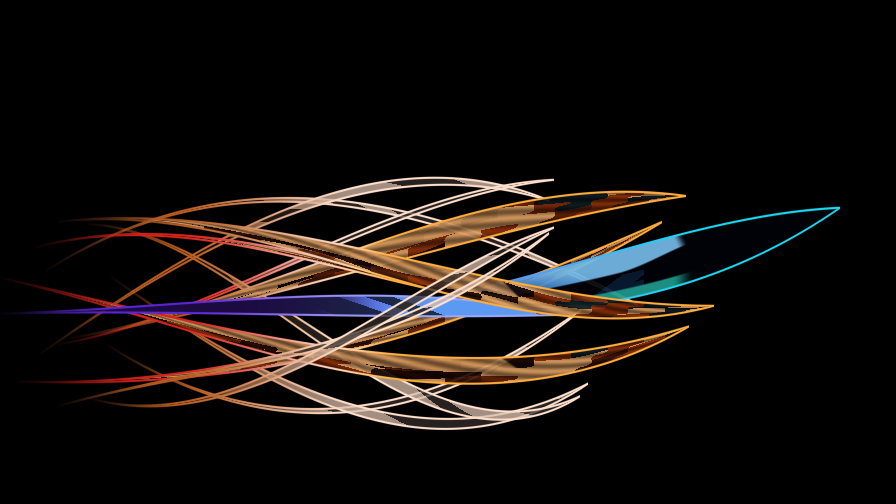
This background is drawn by a WebGL 1 fragment shader. Its source:

```glsl
precision highp float;
uniform vec2 u_resolution;

const vec3 RED = vec3(0.85, 0.13, 0.1);
const vec3 COPPER = vec3(0.72, 0.36, 0.13);
const vec3 CREAM = vec3(1.0, 0.88, 0.8);
const vec3 GOLD = vec3(1.0, 0.68, 0.24);
const vec3 VIOLET = vec3(0.36, 0.14, 0.85);
const vec3 SKY = vec3(0.36, 0.6, 0.95);
const vec3 CYAN = vec3(0.1, 0.85, 0.95);

float hash(vec2 c) {
  return fract(sin(dot(c, vec2(127.1, 311.7))) * 4375.85);
}

// Cubic passing through four heights at t = 0, 1/3, 2/3 and 1
float cubic(float t, vec4 h) {
  float a = 3.0 * t - 1.0, b = 3.0 * t - 2.0, c = 1.0 - t;
  return dot(h, vec4(0.5 * a * b * c, -4.5 * t * b * c, 4.5 * t * a * c, 0.5 * t * a * b));
}

// Signed distance to the spine, half width, and position along the strand
vec3 ribbon(vec2 p, vec2 span, vec4 h, float width) {
  float len = span.y - span.x;
  float t = (p.x - span.x) / len;
  float y = cubic(t, h);
  float slope = (cubic(t + 0.005, h) - y) / (0.005 * len);
  float halfWidth = width * max(6.75 * t * t * (1.0 - t), 0.0);
  return vec3((p.y - y) * inversesqrt(1.0 + slope * slope), halfWidth, t);
}

float inside(float t) {
  return step(0.0, t) * step(t, 1.0);
}

float outline(vec3 r, float px) {
  float d = abs(abs(r.x) - r.y) - 0.014;
  float fade = smoothstep(-0.03, 0.22, r.z);
  return (1.0 - smoothstep(-0.5 * px, px, d)) * fade * inside(r.z);
}

float body(vec3 r, float px) {
  return smoothstep(-px, px, r.y - abs(r.x)) * smoothstep(0.01, 0.04, r.y) * inside(r.z);
}

vec3 tint(float x, vec3 tail, vec3 tip) {
  vec3 c = mix(tail, CREAM, smoothstep(3.0, 6.5, x));
  return mix(c, tip, smoothstep(5.7, 7.2, x));
}

// Thin pale strand
void strand(inout vec3 col, vec2 p, float px, vec2 span, vec4 h, float width, vec3 tail) {
  vec3 r = ribbon(p, span, h, width);
  vec3 c = tint(p.x, tail, CREAM);
  float glint = step(0.45, hash(vec2(floor(p.x * 1.7 + r.x * 5.0), h.x)));
  col = mix(col, c * mix(0.2, 0.85, glint), 0.75 * body(r, px));
  col = mix(col, c, outline(r, px));
}

// Broad glass blade with bent facets
void blade(inout vec3 col, vec2 p, float px, vec2 span, vec4 h, float width, vec3 tail) {
  vec3 r = ribbon(p, span, h, width);
  float u = r.x / max(r.y, 0.001);
  float bend = p.x * 1.6 - u * 0.5 + 0.15 * sin(p.x * 9.0 + u * 4.0);
  float k = hash(vec2(floor(bend), floor(u * 1.5 + 0.4 * sin(p.x * 2.0)) + h.x));
  vec3 glass = mix(vec3(0.1, 0.03, 0.01), vec3(0.5, 0.17, 0.03), smoothstep(0.2, 0.5, k));
  float tan1 = step(-0.1, u) * smoothstep(9.3, 9.2, p.x + u * 0.3);
  glass = mix(glass, vec3(0.78, 0.56, 0.34), max(step(0.68, k), tan1 * 0.9));
  glass = mix(glass, vec3(0.05, 0.1, 0.12), step(9.6, p.x) * step(k, 0.25));
  glass *= 0.85 + 0.25 * sin(u * 7.0 + p.x * 5.0);
  col = mix(col, glass, 0.92 * body(r, px));
  col = mix(col, tint(p.x, tail, GOLD), outline(r, px));
}

// Violet tail and its blue ribbon
void violetRibbon(inout vec3 col, vec2 p, float px) {
  vec3 r = ribbon(p, vec2(0.0, 10.1), vec4(3.4, 3.5, 3.54, 3.38), 0.18);
  vec3 c = mix(VIOLET, SKY, smoothstep(4.0, 8.0, p.x));
  float k = hash(vec2(floor(p.x * 2.0 + r.x * 6.0), 3.0));
  vec3 fill = mix(c * 0.3, c, step(0.3, k) * smoothstep(5.5, 7.0, p.x));
  col = mix(col, fill, body(r, px));
  col = mix(col, mix(c, vec3(0.75, 0.7, 1.0), 0.6 * smoothstep(3.0, 6.0, p.x)), outline(r, px));
}

// Long blue blade: lit upper facet, teal lower facet, dark core
void blueBlade(inout vec3 col, vec2 p, float px) {
  vec3 r = ribbon(p, vec2(5.2, 15.0), vec4(3.42, 3.6, 4.25, 5.29), 0.44);
  float u = r.x / max(r.y, 0.001);
  float k = hash(vec2(floor(p.x * 1.8 - u * 1.5), floor(u * 2.5)));
  vec3 glass = mix(vec3(0.005, 0.01, 0.03), vec3(0.03, 0.1, 0.2), step(0.6, k) * step(p.x, 11.5));
  float upper = smoothstep(-0.05, 0.05, u - 0.1 - 0.5 * smoothstep(11.0, 12.6, p.x));
  vec3 lit = mix(vec3(0.15, 0.4, 0.75), vec3(0.45, 0.72, 0.9), smoothstep(9.3, 11.0, p.x + u));
  glass = mix(glass, lit, upper * smoothstep(12.4, 12.2, p.x + u * 0.2));
  float lower = smoothstep(-0.55, -0.65, u) * smoothstep(10.0, 10.4, p.x);
  glass = mix(glass, vec3(0.12, 0.6, 0.55), lower * smoothstep(12.4, 12.0, p.x));
  col = mix(col, glass, 0.93 * body(r, px));
  col = mix(col, mix(SKY, CYAN, smoothstep(9.0, 12.5, p.x)), outline(r, px));
}

void main() {
  vec2 p = 9.0 * gl_FragCoord.xy / u_resolution.y;
  float px = 9.0 / u_resolution.y;
  p.x += 8.0 - 4.5 * u_resolution.x / u_resolution.y;
  vec3 col = vec3(0.004, 0.0, 0.0);

  // Arches behind the blades
  strand(col, p, px, vec2(0.83, 11.4), vec4(4.17, 5.4, 5.0, 3.55), 0.05, COPPER);
  strand(col, p, px, vec2(0.73, 9.8), vec4(2.69, 4.58, 5.67, 5.42), 0.07, COPPER);
  strand(col, p, px, vec2(1.04, 9.9), vec4(2.85, 3.79, 5.04, 5.79), 0.04, RED);
  strand(col, p, px, vec2(1.9, 10.4), vec4(2.85, 1.73, 1.96, 3.48), 0.05, COPPER);
  strand(col, p, px, vec2(1.98, 10.5), vec4(4.06, 2.29, 1.44, 2.15), 0.09, COPPER);
  strand(col, p, px, vec2(1.56, 10.35), vec4(5.0, 3.79, 1.98, 1.92), 0.1, COPPER);

  // Coloured glass
  blade(col, p, px, vec2(0.3, 11.83), vec4(2.19, 2.42, 3.38, 5.04), 0.13, RED);
  blade(col, p, px, vec2(1.25, 12.25), vec4(2.96, 3.9, 4.98, 5.5), 0.24, COPPER);
  blade(col, p, px, vec2(0.0, 12.3), vec4(4.04, 3.0, 2.38, 3.17), 0.23, RED);
  blueBlade(col, p, px);
  violetRibbon(col, p, px);
  blade(col, p, px, vec2(0.62, 10.8), vec4(4.58, 4.69, 3.96, 3.5), 0.06, RED);
  blade(col, p, px, vec2(1.04, 12.75), vec4(5.04, 4.73, 3.79, 3.54), 0.23, COPPER);

  // Rising strands in front
  strand(col, p, px, vec2(1.04, 9.8), vec4(1.75, 2.4, 3.19, 4.83), 0.05, COPPER);
  strand(col, p, px, vec2(1.56, 9.9), vec4(1.9, 2.08, 3.48, 4.94), 0.08, COPPER);

  gl_FragColor = vec4(col, 1.0);
}
```
